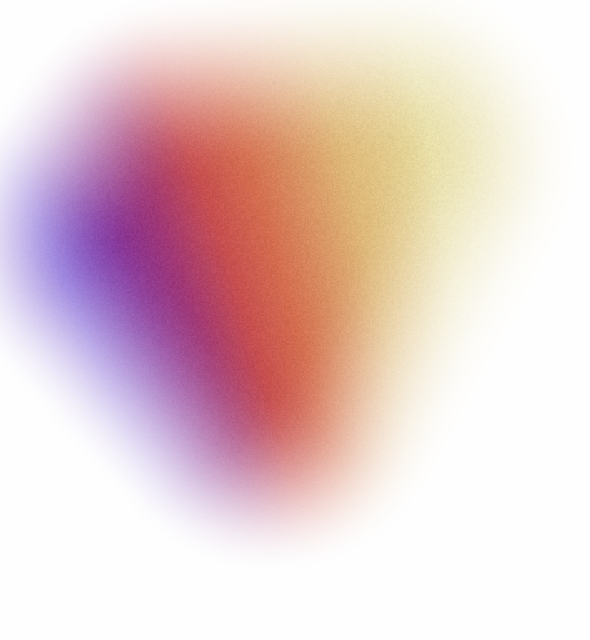
A Shadertoy shader for this background:

```glsl
#define FADE_WIDTH 0.30
#define TILT_LEFT 0.50
#define TILT_RIGHT 0.20
#define TILT_SPAN 0.65
#define PIVOT_HEIGHT 0.609
#define GRAIN_CELLS 512.0
#define GRAIN_AMOUNT 0.045
#define PAPER vec3(0.997, 0.996, 0.996)

// Core of the glow, counterclockwise, in units of canvas height
const vec2 CORE[4] = vec2[4](
    vec2(0.215, 0.629), vec2(0.423, 0.401),
    vec2(0.612, 0.753), vec2(0.280, 0.714));

// Colour ramp: rgb and position
const vec4 RAMP[7] = vec4[7](
    vec4(0.37, 0.22, 0.79, 0.078),
    vec4(0.53, 0.20, 0.58, 0.195),
    vec4(0.63, 0.22, 0.46, 0.267),
    vec4(0.78, 0.31, 0.31, 0.352),
    vec4(0.83, 0.43, 0.31, 0.430),
    vec4(0.87, 0.72, 0.47, 0.573),
    vec4(0.90, 0.86, 0.62, 0.703));

float hash(vec2 cell) {
    vec3 q = fract(cell.xyx * 0.1031);
    q += dot(q, q.yzx + 33.33);
    return fract((q.x + q.y) * q.z);
}

// Distance to the core, zero inside it
float coreDistance(vec2 p) {
    float nearest = 10.0;
    bool inside = true;
    for (int i = 0; i < 4; i++) {
        vec2 edge = CORE[(i + 1) % 4] - CORE[i];
        vec2 offset = p - CORE[i];
        float along = clamp(dot(offset, edge) / dot(edge, edge), 0.0, 1.0);
        nearest = min(nearest, length(offset - edge * along));
        inside = inside && edge.x * offset.y - edge.y * offset.x > 0.0;
    }
    return inside ? 0.0 : nearest;
}

vec3 rampColor(float t) {
    vec3 color = RAMP[0].rgb;
    for (int i = 1; i < 7; i++) {
        float blend = (t - RAMP[i - 1].w) / (RAMP[i].w - RAMP[i - 1].w);
        color = mix(color, RAMP[i].rgb, clamp(blend, 0.0, 1.0));
    }
    return color;
}

void mainImage(out vec4 fragColor, in vec2 fragCoord) {
    vec2 p = fragCoord / iResolution.y;

    // Colour bands lean less towards the right
    float tilt = mix(TILT_LEFT, TILT_RIGHT, clamp(p.x / TILT_SPAN, 0.0, 1.0));
    vec3 glow = rampColor(p.x + tilt * (p.y - PIVOT_HEIGHT));

    // Soft falloff into the paper
    float cover = 1.0 - smoothstep(0.0, FADE_WIDTH, coreDistance(p));

    // Fine grain inside the glow
    float grain = (hash(floor(p * GRAIN_CELLS)) - 0.5) * GRAIN_AMOUNT;
    vec3 color = mix(PAPER, glow + grain, cover);
    fragColor = vec4(clamp(color, 0.0, 1.0), 1.0);
}
```
